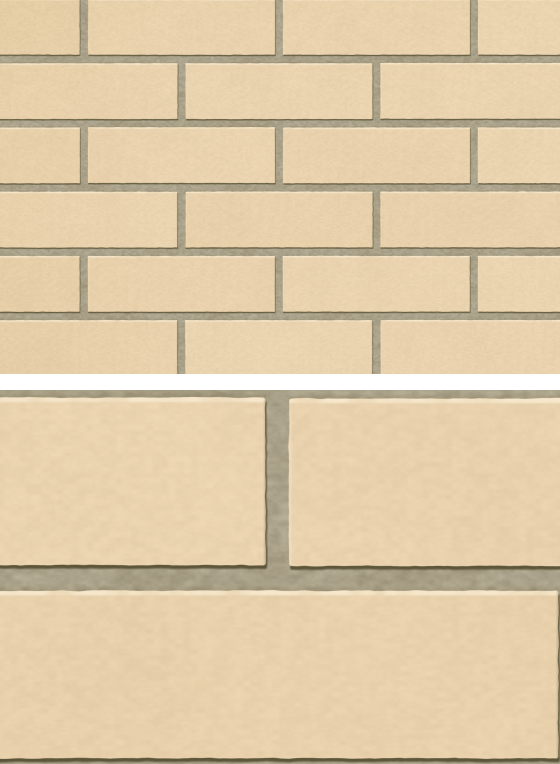
Top, the full canvas; bottom, a detail of the centre.
Give the GLSL for this texture, as a Shadertoy shader.

```glsl
const vec2 PITCH = vec2(0.5225, 0.1719);
const vec2 BRICK_HALF = vec2(0.2508, 0.0747);
const vec2 FIRST_CORNER = vec2(0.2246, -0.0146);
const vec3 CLAY = vec3(0.915, 0.825, 0.682);
const vec3 CLAY_WARM = vec3(0.885, 0.795, 0.625);
const vec3 LIT_EDGE = vec3(0.965, 0.905, 0.795);
const vec3 MORTAR = vec3(0.69, 0.66, 0.57);
const vec3 MORTAR_DARK = vec3(0.60, 0.56, 0.45);
const vec3 SHADOW = vec3(0.34, 0.31, 0.20);

float hash(vec2 p) {
    return fract(sin(dot(p, vec2(127.1, 311.7))) * 43758.5453);
}

float noise(vec2 p) {
    vec2 i = floor(p), f = fract(p);
    f = f * f * (3.0 - 2.0 * f);
    return mix(mix(hash(i), hash(i + vec2(1, 0)), f.x),
               mix(hash(i + vec2(0, 1)), hash(i + vec2(1, 1)), f.x), f.y);
}

float fbm(vec2 p) {
    float sum = 0.0, amp = 0.5;
    for (int i = 0; i < 3; i++) {
        sum += amp * noise(p);
        p = p * 2.03 + 17.3;
        amp *= 0.5;
    }
    return sum / 0.875;
}

float boxDistance(vec2 p, vec2 halfSize, float radius) {
    vec2 d = abs(p) - halfSize + radius;
    return length(max(d, 0.0)) + min(max(d.x, d.y), 0.0) - radius;
}

float coverage(float d, float softness) {
    return 1.0 - smoothstep(-softness, softness, d);
}

vec3 mortarColor(vec2 p, vec2 local) {
    float grain = fbm(p * vec2(130.0, 190.0)) - 0.5;
    // The bed joint is dirtier just above each course
    float dirt = smoothstep(-BRICK_HALF.y - 0.006, -BRICK_HALF.y, local.y)
               * step(local.y, 0.0) * step(abs(local.x), BRICK_HALF.x);
    float stain = smoothstep(0.4, 0.75, fbm(p * vec2(9.0, 40.0)));
    return mix(MORTAR, MORTAR_DARK, clamp(0.2 + 0.4 * dirt + 0.25 * stain, 0.0, 1.0))
         + grain * 0.12;
}

vec3 clayColor(vec2 p, vec2 id) {
    float warmth = 0.45 * (1.0 - smoothstep(0.0, 0.55, p.x))
                 + 0.3 * (1.0 - smoothstep(0.0, 0.3, p.y));
    vec3 color = mix(CLAY, CLAY_WARM, warmth * 0.6);
    color += (hash(id + 3.7) - 0.5) * vec3(0.014, 0.018, 0.024);
    color += (fbm(p * 14.0) - 0.5) * 0.018;
    return color + (fbm(p * vec2(150.0, 210.0)) - 0.5) * 0.045;
}

void mainImage(out vec4 fragColor, in vec2 fragCoord) {
    // Canvas heights, measured down from the top left
    vec2 p = fragCoord / iResolution.xy;
    p = vec2(p.x * 1.5, 1.0 - p.y);
    float aa = 0.75 / iResolution.y;

    // Running bond: alternate courses shift by half a brick
    vec2 grid = (p - FIRST_CORNER) / PITCH;
    float row = floor(grid.y);
    grid.x -= 0.5 * mod(row, 2.0);
    vec2 id = vec2(floor(grid.x), row);
    vec2 local = (fract(grid) - 0.5) * PITCH;
    local += (vec2(hash(id), hash(id + 9.1)) - 0.5) * 0.0012;

    // Slightly chipped outline
    float chips = (fbm(p * 70.0) - 0.5) * 0.0018;
    float brick = boxDistance(local, BRICK_HALF, 0.002) + chips;
    float shade = boxDistance(local - vec2(0.0012, 0.0032), BRICK_HALF, 0.002) + chips;

    // Joint with the shadow of the brick above and to its left
    vec3 color = mortarColor(p, local);
    color = mix(color, SHADOW, 0.92 * coverage(shade, aa + 0.0008));

    // Face with a worn bright top and a dull right edge
    vec3 face = clayColor(p, id);
    float wear = smoothstep(0.2, 0.65, fbm(p * vec2(45.0, 12.0)));
    float top = coverage(local.y + BRICK_HALF.y - 0.0042, aa + 0.0008);
    float left = coverage(local.x + BRICK_HALF.x - 0.0025, aa + 0.0008);
    face = mix(face, LIT_EDGE, max(top * (0.45 + 0.55 * wear), left * 0.4 * wear));
    float right = coverage(BRICK_HALF.x - 0.0012 - local.x, aa + 0.0008);
    face = mix(face, MORTAR_DARK, right * 0.4);

    color = mix(color, face, coverage(brick, aa));
    fragColor = vec4(clamp(color, 0.0, 1.0), 1.0);
}
```
